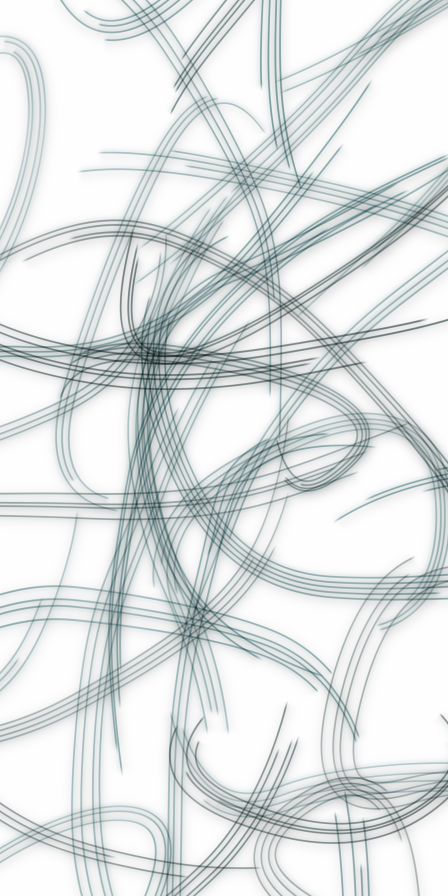
Reproduce this pattern procedurally as a Shadertoy shader.

```glsl
const int   CURVES = 38;
const int   SEGMENTS = 3;
const int   MAX_STRANDS = 5;
const vec2  STEP_RANGE = vec2(0.36, 0.92);   // control polygon step lengths
const vec2  TURN_RANGE = vec2(0.25, 2.3);    // turn at each control point
const float MAIN_HEADING = 0.95;
const float HEADING_SPREAD = 2.4;
const vec2  SPACING_RANGE = vec2(0.011, 0.018);
const vec2  PRESSURE_RANGE = vec2(0.65, 1.2);
const float LINE_HALF = 0.0014;
const float LINE_SOFTNESS = 0.002;
const float FRINGE_WIDTH = 0.0045;
const float SHADOW_WIDTH = 0.0165;
const float SHADOW_STRENGTH = 0.037;
const vec2  SHADOW_DROP = vec2(0.002, -0.006);
const float REACH = 0.1;                     // farthest influence of a curve
const float WARP = 0.025;
const vec3  PAPER = vec3(0.996);
const vec3  TEAL_INK = vec3(0.65, 0.755, 0.76);
const vec3  DARK_INK = vec3(0.62, 0.65, 0.65);
const vec3  FRINGE = vec3(0.962, 0.977, 0.978);
const float TAU = 6.2831853;

float hash(float n) { return fract(sin(n * 12.9898) * 4375.85); }

vec2 gradient(vec2 cell) {
    float angle = TAU * hash(dot(cell, vec2(1.0, 57.0)));
    return vec2(cos(angle), sin(angle));
}

float gradientNoise(vec2 p) {
    vec2 i = floor(p), f = p - i, e = vec2(1.0, 0.0);
    vec2 u = f * f * f * (f * (f * 6.0 - 15.0) + 10.0);
    float low  = mix(dot(gradient(i), f), dot(gradient(i + e), f - e), u.x);
    float high = mix(dot(gradient(i + e.yx), f - e.yx), dot(gradient(i + 1.0), f - 1.0), u.x);
    return mix(low, high, u.y);
}

// Parameter of the nearest perpendicular foot on start + 2at + btt, or -1 if none
float footParameter(vec2 p, vec2 start, vec2 a, vec2 b) {
    vec2 d = start - p;
    float k = 1.0 / dot(b, b);
    float kx = k * dot(a, b);
    float ky = k * (2.0 * dot(a, a) + dot(d, b)) / 3.0;
    float kz = k * dot(d, a);
    float m = ky - kx * kx;
    float q = kx * (2.0 * kx * kx - 3.0 * ky) + kz;
    float h = q * q + 4.0 * m * m * m;
    vec2 roots;
    if (h >= 0.0) {
        vec2 x = 0.5 * (vec2(1.0, -1.0) * sqrt(h) - q);
        vec2 r = sign(x) * pow(abs(x), vec2(1.0 / 3.0));
        float t = r.x + r.y - kx;
        // One Newton step removes cancellation error
        t -= (((t + 3.0 * kx) * t + 3.0 * ky) * t + kz)
           / max(3.0 * (t * t + 2.0 * kx * t + ky), 1e-3);
        roots = vec2(t);
    } else {
        float z = sqrt(-m);
        float v = acos(clamp(q / (2.0 * m * z), -1.0, 1.0)) / 3.0;
        roots = vec2(2.0 * cos(v), -cos(v) - sqrt(3.0) * sin(v)) * z - kx;
    }
    float best = 1e5, foot = -1.0;
    for (int i = 0; i < 2; i++) {
        float t = roots[i];
        float dist = length(d + (2.0 * a + b * t) * t);
        if (t >= 0.0 && t <= 1.0 && dist < best) { best = dist; foot = t; }
    }
    return foot;
}

// Light passed by a bundle at signed distance d and position s along its curve
vec3 bundle(float d, float s, float shadowShift, float seed, float pixel) {
    float count = 3.0 + floor(hash(seed + 1.0) * 2.2);
    float spread = mix(SPACING_RANGE.x, SPACING_RANGE.y, hash(seed + 6.5))
                 * (1.0 + 0.25 * sin(s * 4.0 + TAU * hash(seed + 2.0)));
    float pressure = mix(PRESSURE_RANGE.x, PRESSURE_RANGE.y, hash(seed + 3.0))
                   + 0.4 * gradientNoise(vec2(s * 6.0, seed * 0.37));
    vec3 ink = mix(TEAL_INK, DARK_INK, smoothstep(0.3, 0.8, hash(seed + 4.0)));
    float edge = max(pixel, LINE_SOFTNESS);
    vec3 light = vec3(1.0);
    for (int k = 0; k < MAX_STRANDS; k++) {
        float id = float(k);
        if (id >= count) break;
        float key = seed + 5.0 + id * 3.0;
        float offset = (id - 0.5 * (count - 1.0) + 0.6 * (hash(key) - 0.5)) * spread;
        float from = 0.2 * hash(key + 1.0), to = 1.0 - 0.22 * hash(key + 2.0);
        float shown = smoothstep(from, from + 0.012, s) * (1.0 - smoothstep(to - 0.012, to, s));
        float x = d - offset;
        float line = 1.0 - smoothstep(LINE_HALF - 0.5 * edge, LINE_HALF + edge, abs(x));
        float side = (x - FRINGE_WIDTH) / FRINGE_WIDTH;
        float blur = (x - shadowShift) / SHADOW_WIDTH;
        light *= mix(vec3(1.0), ink, line * shown * pressure);
        light *= mix(vec3(1.0), FRINGE, shown * exp(-side * side));
        light *= 1.0 - SHADOW_STRENGTH * shown * exp(-blur * blur);
    }
    return light;
}

void mainImage(out vec4 fragColor, in vec2 fragCoord) {
    vec2 p = fragCoord / iResolution.x;
    float pixel = 1.0 / iResolution.x, tall = iResolution.y / iResolution.x;
    p += WARP * vec2(gradientNoise(p * 2.0), gradientNoise(p * 2.0 + 7.3));
    vec3 color = PAPER;

    for (int c = 0; c < CURVES; c++) {
        // Random walk of control points, smoothed as a quadratic spline
        float id = float(c), seed = id * 31.0 + 3.0;
        vec2 anchor = vec2(fract(id * 0.618 + 0.2), tall * (id + 0.5) / float(CURVES));
        float heading = MAIN_HEADING + HEADING_SPREAD * (hash(seed + 20.0) - 0.5);
        if (hash(seed + 21.0) < 0.5) heading += 0.5 * TAU;
        vec2 stride = mix(STEP_RANGE.x, STEP_RANGE.y, hash(seed + 22.0)) * vec2(cos(heading), sin(heading));
        // Bend toward the middle so that the canvas fills evenly
        vec2 home = vec2(0.5, mix(anchor.y, 0.5 * tall, 0.08)) - anchor;
        float bend = stride.x * home.y < stride.y * home.x ? -1.0 : 1.0;
        vec2 corner = anchor;
        for (int g = 0; g < SEGMENTS; g++) {
            float key = seed + 23.0 + float(g) * 2.3, turn = hash(key + 0.7);
            if (hash(key) < 0.15) bend = -bend;
            heading += bend * mix(TURN_RANGE.x, TURN_RANGE.y, turn * turn);
            vec2 next = mix(STEP_RANGE.x, STEP_RANGE.y, hash(key + 1.4)) * vec2(cos(heading), sin(heading));
            vec2 start = corner - 0.5 * stride, end = corner + 0.5 * next;
            vec2 low = min(corner, min(start, end)) - REACH;
            vec2 high = max(corner, max(start, end)) + REACH;
            if (all(greaterThan(p, low)) && all(lessThan(p, high))) {
                vec2 a = 0.5 * stride, b = 0.5 * (next - stride);
                float t = footParameter(p, start, a, b);
                vec2 tangent = normalize(a + b * t), normal = vec2(-tangent.y, tangent.x);
                float d = dot(normal, p - start - (2.0 * a + b * t) * t);
                if (t >= 0.0 && abs(d) < REACH)
                    color *= bundle(d, (float(g) + t) / float(SEGMENTS), dot(normal, SHADOW_DROP), seed, pixel);
            }
            corner += next;
            stride = next;
        }
    }
    fragColor = vec4(color, 1.0);
}
```
